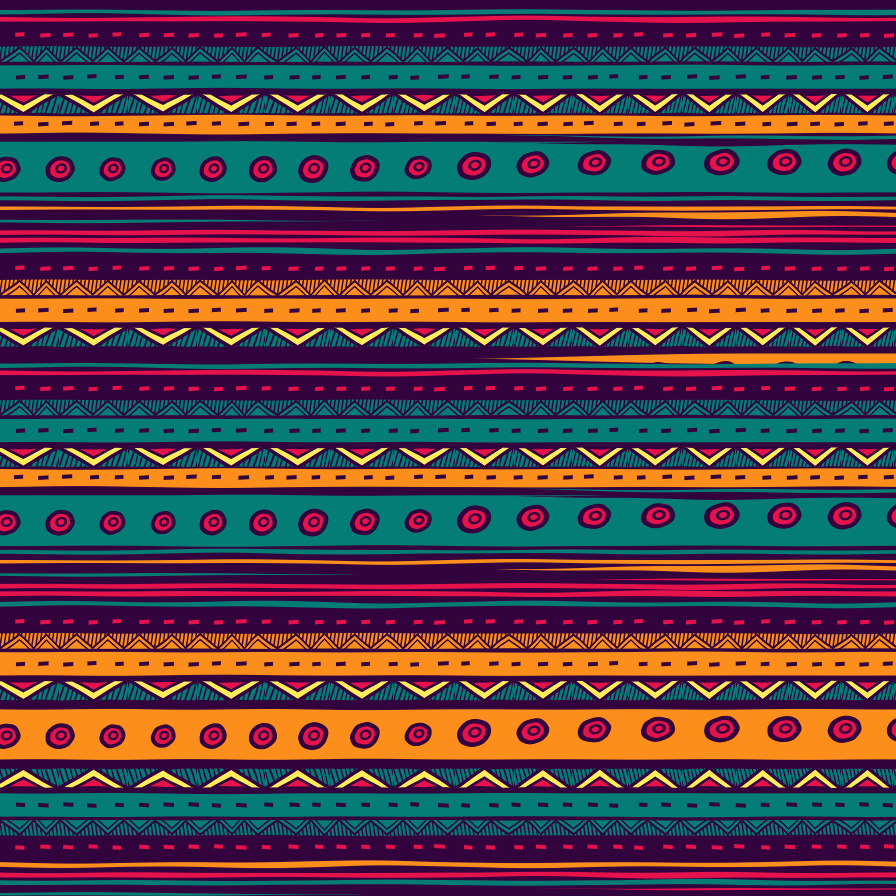
Give the GLSL for this pattern, as a WebGL 1 fragment shader.

```glsl
precision highp float;
uniform vec2 u_resolution;

#define GRID 768.0
#define PURPLE vec3(0.20, 0.01, 0.24)
#define TEAL vec3(0.01, 0.49, 0.46)
#define ORANGE vec3(0.99, 0.56, 0.11)
#define RED vec3(0.90, 0.07, 0.30)
#define YELLOW vec3(1.00, 0.93, 0.36)
#define DASHES 36.0
#define TEETH 29.0
#define CHEVRONS 15.0
#define BEADS 16.0
#define WOBBLE 1.1
#define PI 3.14159

float pixel; // size of one pixel in grid units

float hash(float n) { return fract(sin(n * 12.9898) * 43758.55); }

// One-dimensional gradient noise, about -1 to 1
float noise(float x, float seed) {
  float i = floor(x), f = x - i, n = i + seed * 57.0;
  float a = (hash(n) * 2.0 - 1.0) * f;
  float b = (hash(n + 1.0) * 2.0 - 1.0) * (f - 1.0);
  return 2.0 * mix(a, b, f * f * f * (f * (f * 6.0 - 15.0) + 10.0));
}

float fill(float d) { return clamp(0.5 - d / pixel, 0.0, 1.0); }

float wobble(float x, float seed) { return WOBBLE * noise(x / 130.0, seed); }

// Solid band with two hand-drawn edges
float band(float x, float y, float top, float bottom) {
  return fill(max(top + wobble(x, top) - y, y - bottom - wobble(x, bottom)));
}

// Brush line that thins to nothing where presence falls to zero
float streak(float x, float y, float centre, float halfWidth, float presence) {
  float w = halfWidth * (1.0 + 0.4 * noise(x / 170.0, centre + 3.0));
  return fill(abs(y - centre - 1.6 * wobble(x, centre)) - mix(-pixel, w, presence));
}

float dashes(float x, float y, float seed) {
  float k = x * DASHES / GRID - 0.25, id = mod(floor(k), DASHES);
  float dx = (fract(k) - 0.5) * GRID / DASHES + 4.0 * (hash(id + seed) - 0.5);
  float dy = y + 0.06 * dx + 1.2 * (hash(id + seed + 70.0) - 0.5);
  return fill(max(abs(dx) - 3.6 - hash(id + 9.0), abs(dy) - 1.7));
}

float hatch(float x, float spacing, float halfWidth) {
  return fill(abs(fract(x / spacing) - 0.5) * spacing - halfWidth);
}

// Row of small nested triangles, 13 units tall
vec3 teeth(vec3 col, vec3 accent, float x, float y) {
  float k = x * TEETH / GRID + 0.18 * noise(x / 40.0, 5.0);
  float q = abs(fract(k) - 0.5) * 26.0;
  float depth = y - 0.92 * q + 0.8 * noise(x / 15.0, 8.0);
  vec3 inside = mix(accent, PURPLE, fill(abs(depth - 0.8) - 1.1));
  inside = mix(inside, PURPLE, fill(abs(depth - 5.5) - 0.8));
  inside = mix(inside, PURPLE, hatch(x + 0.15 * y, 3.4, 0.65) * fill(depth));
  return mix(col, inside, band(x, y, 0.0, 13.0));
}

// Row of large chevrons with hatched triangles between, 16 units tall
vec3 chevrons(vec3 col, float x, float y) {
  float shifted = x - 20.0;
  float k = (shifted - 37.0 * sin(PI * shifted / GRID)) * CHEVRONS / GRID;
  float s = (fract(k + 0.5) - 0.5) * 50.0, q = abs(s);
  y += 0.7 * noise(x / 22.0, 2.0);
  vec3 shaded = mix(TEAL, PURPLE, hatch(s + 0.25 * y + noise(x / 9.0, 4.0), 3.7, 0.6));
  col = mix(col, shaded, fill(max(max(18.5 - 0.72 * q - y, y - 16.0), 1.0 - y)));
  col = mix(col, YELLOW, fill(max(max(9.5 - 0.62 * q - y, y - 15.0 + 0.72 * q), -y)));
  return mix(col, RED, fill(max(y - 6.8 + 0.62 * q, 1.0 - y)));
}

// Row of ringed beads that climbs gently to the right
vec3 beads(vec3 col, float x, float y) {
  float swing = sin(PI * x / GRID);
  float k = (x - 5.0 + 31.0 * swing * swing) * BEADS / GRID + 0.5;
  float id = mod(floor(k), BEADS);
  vec2 d = vec2((fract(k) - 0.5) * GRID / BEADS, y + 6.0 * smoothstep(250.0, 580.0, x));
  float size = 11.6 + 2.8 * hash(id + 31.0);
  d.y = d.y * 1.2 + 0.12 * d.x;
  float r = length(d) + 0.6 * noise(atan(d.y, d.x) * 1.3, id);
  float core = length(d - vec2(0.8, -0.6));
  col = mix(col, PURPLE, fill(r - size));
  col = mix(col, RED, fill(r - size * 0.68));
  return mix(col, PURPLE, fill(abs(core - size * 0.31) - 1.2));
}

void main() {
  pixel = GRID / u_resolution.y;
  vec2 p = gl_FragCoord.xy / u_resolution * GRID;
  float x = p.x, y = GRID - p.y;

  // Fold the foot of the cloth, then repeat the upper block
  bool mirrored = y > 629.5;
  float v = mirrored ? 1259.0 - y : y;
  if (v >= 303.0) v -= 303.0;
  bool late = v > 221.0;
  float row = late ? v - 200.0 : v;
  vec3 accent = late && !mirrored ? ORANGE : TEAL;
  float right = smoothstep(340.0, 640.0, x);
  float left = 1.0 - smoothstep(120.0, 450.0, x);

  // Trim rows shared by both halves of the block
  vec3 col = mix(PURPLE, RED, dashes(x, row - 30.0, 1.0));
  col = teeth(col, accent, x, row - 40.0);
  col = mix(col, accent, band(x, row, 56.0, 76.0));
  col = mix(col, PURPLE, dashes(x, row - 66.0, 2.0));
  col = chevrons(col, x, row - 81.0);

  // Broad bands and beads
  col = mix(col, ORANGE, band(x, v, 99.0, 114.5));
  col = mix(col, PURPLE, dashes(x, v - 106.0, 3.0));
  col = mix(col, beads(TEAL, x, v - 145.0), band(x, v, 121.5, 165.0));
  col = mix(col, beads(ORANGE, x, y - 631.0), band(x, v, 305.0, 400.0));
  float peek = fill(abs(y - 307.5) - mix(-pixel, 4.5, right));
  col = mix(col, beads(ORANGE, x, y - 327.0), peek);

  // Brush lines
  col = mix(col, TEAL, streak(x, v, 10.5, 1.9, 1.0));
  col = mix(col, RED, streak(x, v, 16.5, 2.0, 1.0));
  col = mix(col, TEAL, streak(x, v, 117.5, 1.5, right));
  col = mix(col, PURPLE, streak(x, v, 122.5, 2.2, right));
  col = mix(col, TEAL, streak(x, v, 170.0, 1.7, 1.0));
  col = mix(col, ORANGE, streak(x, v, 178.5, 1.5, 1.0));
  col = mix(col, ORANGE, streak(x, v, 184.5, 2.6, right));
  col = mix(col, TEAL, streak(x, v, 189.5, 1.1, left));
  col = mix(col, RED, streak(x, v, 194.0, 0.7, right));
  col = mix(col, mirrored ? TEAL : RED, streak(x, v, 199.5, 2.0, 1.0));
  col = mix(col, RED, streak(x, v, 206.0, 2.1, 1.0));
  col = mix(col, mirrored ? ORANGE : TEAL, streak(x, v, 215.0, 2.0, 1.0));
  gl_FragColor = vec4(col, 1.0);
}
```
